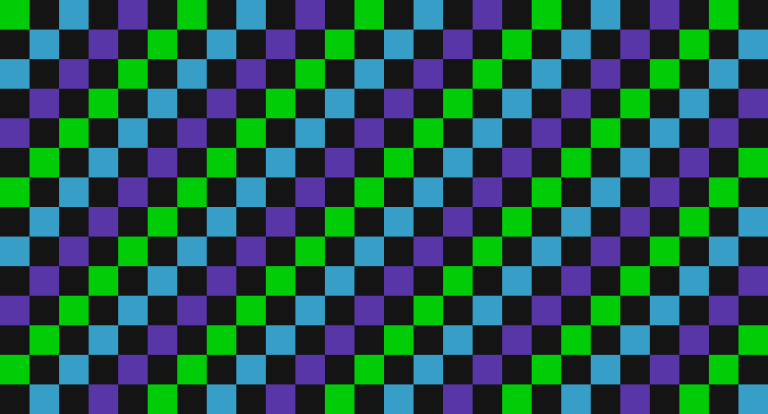
This pattern is drawn by a Shadertoy shader. Its source:

```glsl
// Colour of one checker square; coloured squares cycle along the diagonals
vec3 squareColor(vec2 cell) {
    float diagonal = mod(cell.x + cell.y, 6.0);
    if (mod(diagonal, 2.0) > 0.5) return vec3(0.08);
    if (diagonal < 1.0) return vec3(0.0, 0.80, 0.03);
    if (diagonal < 3.0) return vec3(0.21, 0.62, 0.78);
    return vec3(0.35, 0.21, 0.66);
}

void mainImage(out vec4 fragColor, in vec2 fragCoord) {
    // 26 by 14 squares, rows counted from the top
    vec2 grid = vec2(26.0, 14.0);
    vec2 uv = fragCoord / iResolution.xy;
    vec2 p = vec2(uv.x, 1.0 - uv.y) * grid;

    // Box-filtered blend of the four squares around the nearest corner
    vec2 corner = floor(p + 0.5);
    vec2 blend = clamp((p - corner) * iResolution.xy / grid + 0.5, 0.0, 1.0);
    vec3 upper = mix(squareColor(corner - 1.0), squareColor(corner - vec2(0.0, 1.0)), blend.x);
    vec3 lower = mix(squareColor(corner - vec2(1.0, 0.0)), squareColor(corner), blend.x);

    fragColor = vec4(mix(upper, lower, blend.y), 1.0);
}
```
